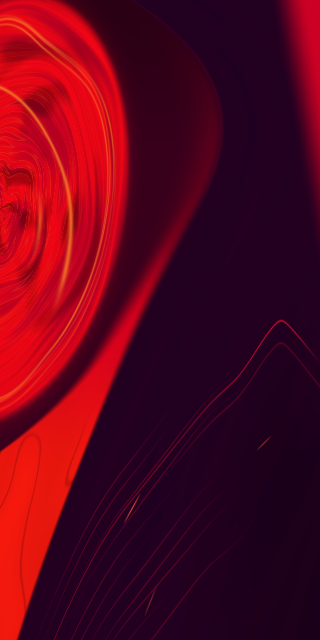
A Shadertoy shader for this background:

```glsl
// Marbled crimson orb and a molten stream flowing over dark plum, with fine glowing threads.
#define ORB_CENTER vec2(0.0, 1.345)
#define ORB_RADII vec2(0.4, 0.655)
#define ORB_SHEAR 0.375
#define THREAD_COUNT 11
#define THREAD_WIDTH 0.0022
#define PLUM vec3(0.135, 0.0, 0.125)
#define WINE vec3(0.215, 0.0, 0.105)
#define CRIMSON vec3(0.74, 0.0, 0.13)
#define SCARLET vec3(0.9, 0.02, 0.08)
#define EMBER vec3(0.92, 0.09, 0.05)
#define AMBER vec3(0.96, 0.46, 0.15)

float hash(float n) { return fract(sin(n * 12.9898) * 43758.5453); }

vec2 gradient(vec2 cell) {
    float angle = 6.2832 * hash(dot(cell, vec2(1.0, 57.31)));
    return vec2(cos(angle), sin(angle));
}

// Gradient noise, roughly -0.7 to 0.7
float noise(vec2 p) {
    vec2 i = floor(p), f = fract(p), e = vec2(0.0, 1.0);
    vec2 u = f * f * f * (f * (f * 6.0 - 15.0) + 10.0);
    float low = mix(dot(gradient(i), f), dot(gradient(i + e.yx), f - e.yx), u.x);
    float high = mix(dot(gradient(i + e), f - e), dot(gradient(i + e.yy), f - e.yy), u.x);
    return mix(low, high, u.y);
}

float bell(float d, float width) { return exp(-d * d / (width * width)); }

// Thin tapered spark between two ends
float spark(vec2 p, vec2 a, vec2 b) {
    vec2 along = b - a;
    float t = clamp(dot(p - a, along) / dot(along, along), 0.0, 1.0);
    return bell(length(p - a - along * t), THREAD_WIDTH) * sin(3.1416 * t);
}

// Swirled bands inside the orb, in stretched polar coordinates
vec3 orbColor(float r, float a) {
    float warp = noise(vec2(r * 4.0, a * 1.3 + 3.0));
    float swirl = r + 0.07 * warp + 0.025 * a;
    float broad = noise(vec2(swirl * 9.0, a * 0.9));
    float fine = noise(vec2(swirl * 34.0, a * 0.8 + 9.0));
    float hair = noise(vec2(swirl * 95.0, a * 0.6 + 5.0));
    vec3 color = mix(CRIMSON, SCARLET, smoothstep(-0.3, 0.3, broad + 0.5 * fine + 0.1));
    color *= 1.0 + 0.1 * fine + 0.08 * hair;

    // Deep folds
    float fold = smoothstep(0.05, 0.4, noise(vec2(swirl * 7.0 + 4.0, a * 1.6 + 2.0)));
    color *= 1.0 - 0.3 * fold * smoothstep(0.95, 0.8, r);

    // Hairline rings, denser toward the core
    float rings = bell(fine, 0.05) * smoothstep(0.95, 0.3, r);
    color = mix(color, vec3(0.93, 0.2, 0.09), 0.45 * rings);

    // Outer amber band of several strands
    float outer = 0.86 - 0.07 * bell(a - 0.95, 0.4) + 0.05 * smoothstep(1.1, 1.57, abs(a));
    for (int i = 0; i < 4; i++) {
        float k = float(i);
        float path = outer + (k - 1.0) * 0.017 * (1.0 + 0.8 * sin(a * 1.7 + k));
        float glow = 0.6 + 0.6 * noise(vec2(a * 2.0, k * 7.3));
        color = mix(color, AMBER, glow * bell(r - path, 0.006) * (0.85 - 0.15 * k));
    }

    // Inner amber blade, thickening toward its lower tip
    float blade = 0.52 - 0.2 * a + 0.153 * pow(max(a, 0.0), 2.0);
    float bladeWidth = mix(0.022, 0.009, smoothstep(-0.8, 0.6, a));
    float bladeGlow = bell(r - blade, bladeWidth) * smoothstep(-1.0, -0.65, a);
    color = mix(color, AMBER, 0.85 * bladeGlow);
    float flame = bell(r - 0.3 + 0.1 * a, 0.018) * bell(a + 0.4, 0.35);
    return mix(color, AMBER, 0.6 * flame);
}

// Height of the peaked ridge followed by the threads
float ridge(float x) {
    float peak = 1.02 - 1.25 * sqrt(pow(x - 0.878, 2.0) + 0.0003);
    return peak - 0.028 * bell(x - 0.75, 0.07) - 2.5 * pow(max(0.4 - x, 0.0), 2.0);
}

void mainImage(out vec4 fragColor, in vec2 fragCoord) {
    vec2 p = fragCoord / iResolution.xy * vec2(1.0, 2.0);
    float x = p.x, y = p.y;

    // Dark ground and the lobe around the orb
    float lobeEdge = 0.057 + 0.31 * y + 0.08 * y * y - 1.48 * pow(max(y - 1.3, 0.0), 2.6);
    float inset = lobeEdge - x;
    vec3 color = PLUM * (1.0 - 0.2 * smoothstep(0.2, -0.5, y - ridge(x)) * smoothstep(0.4, 1.0, x));
    color += vec3(0.02, 0.0, 0.0) * noise(vec2((x - lobeEdge) * 16.0, y * 1.2));
    float lobe = smoothstep(-0.012, 0.025, inset);
    color = mix(color, WINE * (1.0 - 0.25 * smoothstep(1.5, 2.0, y)), lobe);
    color.r += 0.14 * lobe * bell(inset - 0.015, 0.07) * bell(y - 1.48, 0.28);
    color.r += 0.07 * bell(inset, 0.006) * smoothstep(1.3, 1.5, y);

    // Molten stream
    float innerEdge = 0.625 - 0.62 * (1.4 - y) - 1.25 * pow(max(0.9 - y, 0.0), 2.0);
    float soft = mix(0.007, 0.055, smoothstep(0.5, 1.35, y));
    float stream = smoothstep(-soft, soft, x - innerEdge) * smoothstep(-0.004, soft * 0.8 + 0.004, inset);
    float flow = noise(vec2(inset * 9.0 + 0.6 * noise(p * 3.0), y * 2.2));
    vec3 lava = mix(EMBER, vec3(0.84, 0.0, 0.11), smoothstep(0.5, 1.0, y));
    lava *= 1.0 + 0.1 * flow - 0.18 * bell(flow - 0.08, 0.025) * smoothstep(0.75, 0.55, y);
    color = mix(color, lava, stream * smoothstep(1.52, 1.12, y));

    // Orb with a softly glowing rim
    vec2 q = (p - ORB_CENTER - vec2(0.0, ORB_SHEAR * x)) / ORB_RADII;
    float r = length(q);
    color.r += 0.2 * exp(-max(r - 1.0, 0.0) * 28.0) * (1.0 - stream);
    color = mix(color, orbColor(r, atan(q.y, q.x)), smoothstep(1.025, 0.965, r));

    // Red veil at the upper right
    float veil = x - 0.85 - 0.18 * (2.0 - y);
    color = mix(color, CRIMSON * 1.08, smoothstep(-0.01, 0.11, veil));

    // Threads nested along the ridge
    float night = smoothstep(0.0, -0.03, inset);
    float height = y - ridge(x);
    for (int i = 0; i < THREAD_COUNT; i++) {
        float k = float(i);
        float offset = 0.13 - 0.065 * k + 0.03 * hash(k + 2.0) + 0.025 * noise(vec2(x * 4.0, k * 5.0));
        float reach = bell(x - mix(0.2, 0.55, hash(k + 8.0)), 0.16);
        color += vec3(0.24, 0.01, 0.02) * night * reach * bell((height - offset) / 1.6, THREAD_WIDTH);
    }
    float crest = bell(height / 1.6, THREAD_WIDTH) * (0.4 + 0.35 * bell(x - 0.85, 0.12));
    float echo = 0.25 * bell((height + 0.07 - 0.04 * (0.88 - x)) / 1.6, THREAD_WIDTH) * smoothstep(0.45, 0.7, x);
    color += vec3(0.8, 0.04, 0.06) * night * (crest * smoothstep(1.02, 0.93, x) + echo);
    float sparks = spark(p, vec2(0.385, 0.36), vec2(0.44, 0.46));
    sparks += 0.6 * spark(p, vec2(0.8, 0.59), vec2(0.85, 0.64)) + 0.5 * spark(p, vec2(0.45, 0.07), vec2(0.49, 0.17));
    color += vec3(0.7, 0.25, 0.08) * sparks;

    fragColor = vec4(clamp(color, 0.0, 1.0), 1.0);
}
```
